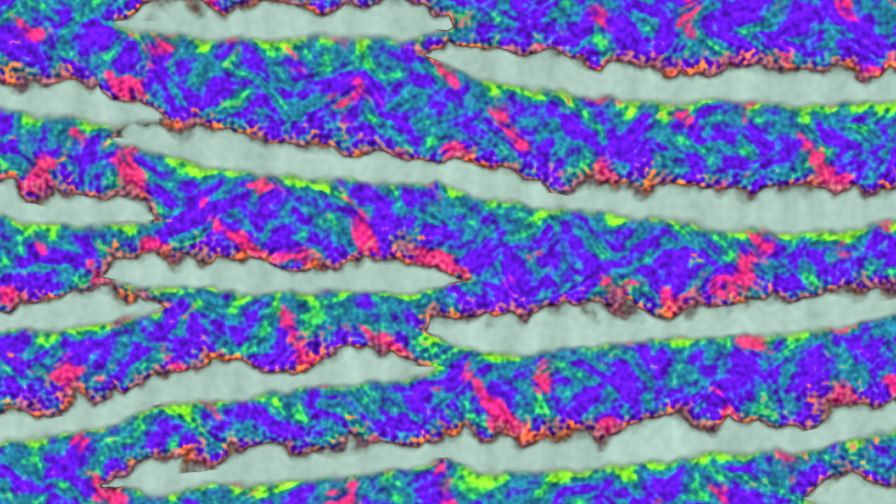
This pattern is drawn by a Shadertoy shader. Its source:

```glsl
// Pale wavy seams run between layers of iridescent, brush-streaked rock.
// Seams are stacked in columns with tapered ends; distances above and below
// them drive a lime top fringe, a violet-blue body and a rusty ragged base.

const int COLUMNS = 4;
// Left end, right end, lowest seam height, spacing (canvas heights)
const vec4 LAYOUT[COLUMNS] = vec4[COLUMNS](
    vec4(-0.40, 0.32, 0.171, 0.205), vec4(0.23, 0.89, 0.070, 0.160),
    vec4( 0.85, 2.15, 0.102, 0.241), vec4(1.60, 2.15, 0.015, 0.200));
// Spacing growth, slope gain, upward bend, seam count
const vec4 SHAPE[COLUMNS] = vec4[COLUMNS](
    vec4(0.0, 1.4, 0.0, 4.0),  vec4(0.015, 1.0, 0.0, 5.0),
    vec4(0.0, 0.9, 0.15, 4.0), vec4(0.0, 0.0, 0.0, 1.0));
const vec4 COLUMN_CENTER = vec4(0.14, 0.57, 1.32, 1.80);
const float HALF_WIDTH = 0.031;
const float TAPER = 0.09;
const float DIP = 0.11;
const float END_JITTER = 0.05;

const vec3 PALE   = vec3(0.68, 0.80, 0.75);
const vec3 SHADOW = vec3(0.40, 0.47, 0.43);
const vec3 VIOLET = vec3(0.42, 0.11, 0.99);
const vec3 BLUE   = vec3(0.26, 0.34, 0.83);
const vec3 TEAL   = vec3(0.16, 0.51, 0.64);
const vec3 GREEN  = vec3(0.18, 0.74, 0.42);
const vec3 LIME   = vec3(0.54, 0.96, 0.20);
const vec3 PINK   = vec3(0.98, 0.18, 0.48);
const vec3 RUST   = vec3(0.62, 0.36, 0.40);
const vec3 ORANGE = vec3(0.95, 0.44, 0.22);
const vec3 DARK   = vec3(0.24, 0.17, 0.16);

float hash(vec2 p) {
    vec3 q = fract(p.xyx * vec3(0.1031, 0.1030, 0.0973));
    q += dot(q, q.yzx + 33.33);
    return fract((q.x + q.y) * q.z);
}

vec2 gradient(vec2 cell) {
    float a = 6.2832 * hash(cell);
    return vec2(cos(a), sin(a));
}

// Gradient noise, roughly -0.7 to 0.7
float noise(vec2 p) {
    vec2 i = floor(p), f = p - i, e = vec2(1.0, 0.0);
    vec2 u = f * f * f * (f * (f * 6.0 - 15.0) + 10.0);
    return mix(mix(dot(gradient(i), f), dot(gradient(i + e), f - e), u.x),
               mix(dot(gradient(i + e.yx), f - e.yx),
                   dot(gradient(i + 1.0), f - 1.0), u.x), u.y);
}

// Noise stretched along a direction, like a brush mark
float streak(vec2 p, float angle, vec2 scale) {
    vec2 d = vec2(cos(angle), sin(angle));
    return noise(vec2(dot(p, d), dot(p, vec2(-d.y, d.x))) * scale + 40.0);
}

// x: distance above the nearest seam, y: distance below; negative inside
vec2 seamDistances(vec2 p) {
    vec2 dist = vec2(1.0);
    p.y += 0.022 * noise(p * vec2(2.6, 3.0) + 7.0);
    for (int k = 0; k < COLUMNS; k++) {
        vec4 lay = LAYOUT[k], shape = SHAPE[k];
        float dx = p.x - COLUMN_CENTER[k];
        for (int j = 0; j < int(shape.w); j++) {
            float base = lay.z + float(j) * (lay.w + shape.x * float(j));
            float slope = -DIP * shape.y * sin((base - 0.45) * 6.2832);
            float offset = p.y - base - slope * dx - shape.z * dx * dx;
            float shift = END_JITTER * (hash(vec2(k, j) + 3.0) - 0.5);
            float inset = min(p.x - lay.x, lay.y - p.x) + shift;
            float width = HALF_WIDTH * sqrt(clamp(inset / TAPER, 0.0, 1.0));
            float d = abs(offset) - width + max(-inset, 0.0);
            dist = min(dist, d + 3.0 * max(vec2(-offset, offset), 0.0));
        }
    }
    return dist;
}

vec3 rockColor(vec2 p, float above, float below) {
    // Crossing brush directions, bent by a warp, give a woven faceted body
    vec2 q = p + 0.03 * vec2(noise(p * 11.0), noise(p * 11.0 + 50.0));
    float weave = smoothstep(-0.08, 0.08, noise(q * 8.5 + 11.0));
    float stroke = mix(streak(q, 0.7, vec2(11, 23)), streak(q + 5.0, -0.65, vec2(11, 23)), weave);
    float hair = mix(streak(q, 0.6, vec2(27, 75)), streak(q, -0.75, vec2(27, 75)), weave);
    float fine = noise(p * vec2(36.0, 42.0)), crumb = noise(p * 90.0 + 19.0);
    float base = exp(-max(above, 0.0) / 0.026);
    float fringe = exp(-max(below, 0.0) / 0.02);
    float t = 0.85 * stroke + 0.28 * hair + 0.34 * fine + (0.14 + 0.5 * base) * crumb
            + 0.08 + fringe * (0.48 + 0.7 * noise(p * vec2(24.0, 12.0)));
    vec3 color = mix(VIOLET, BLUE, smoothstep(-0.03, 0.10, t));
    color = mix(color, TEAL, smoothstep(0.11, 0.22, t));
    color = mix(color, GREEN, smoothstep(0.34, 0.56, t));
    color = mix(color, LIME, smoothstep(0.46, 0.74, t) * (0.2 + 0.8 * smoothstep(0.05, 0.4, fringe)));

    // Pink flecks gather toward the base
    float fleck = streak(p + 9.0, -0.8, vec2(9, 15)) + 0.3 * exp(-max(above, 0.0) / 0.06);
    color = mix(color, PINK, 0.9 * smoothstep(0.32, 0.56, fleck + 0.25 * hair + 0.2 * fine));

    // Crumbling rusty base with a soft dark rim
    vec3 rust = mix(RUST, ORANGE, smoothstep(0.0, 0.35, noise(p * 26.0 + 31.0)));
    float decay = base + 0.6 * crumb + 0.4 * fine + 0.5 * noise(p * 12.0);
    color = mix(color, rust, 0.9 * smoothstep(0.38, 0.75, decay));
    color *= 1.0 + 0.35 * hair + 0.32 * fine + (0.35 + 0.85 * base) * crumb;
    return mix(color, DARK, 0.65 * exp(-above * above / 0.00005));
}

void mainImage(out vec4 fragColor, in vec2 fragCoord) {
    vec2 p = fragCoord / iResolution.y;
    float pixel = 1.0 / iResolution.y;
    vec2 dist = seamDistances(p);

    // Scalloped, ragged upper edges and gentler lower edges
    float above = dist.x + 0.042 * noise(p * vec2(7.0, 9.0)) - 0.012
                + 0.055 * abs(noise(p * vec2(13.0, 9.0) + 3.0))
                + 0.012 * noise(p * 34.0) + 0.004 * noise(p * 80.0);
    float below = dist.y + 0.016 * noise(p * 11.0) + 0.008 * noise(p * 36.0);

    // Smooth seam face, shaded toward its rims
    vec3 seam = mix(SHADOW, PALE, smoothstep(-0.008, 0.016, -min(above, below)));
    seam *= 1.0 + 0.12 * noise(p * vec2(22.0, 5.0)) + 0.06 * noise(p * 60.0);
    vec2 soft = vec2(0.004, 0.008) + pixel;
    vec2 cover = 1.0 - smoothstep(-soft, soft, vec2(above, below));
    vec3 color = mix(rockColor(p, above, below), seam, max(cover.x, cover.y));
    fragColor = vec4(clamp(color, 0.0, 1.0), 1.0);
}
```
